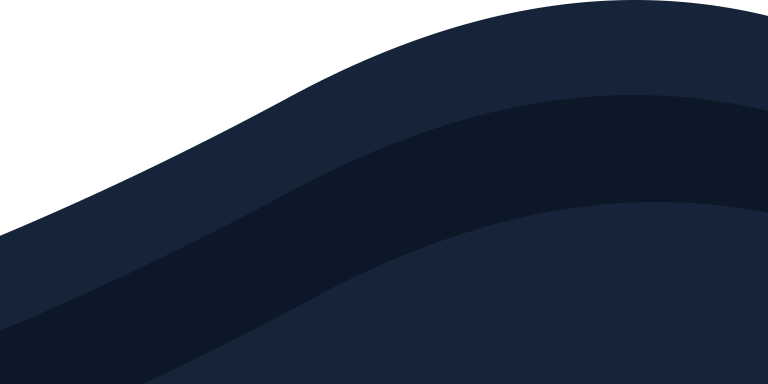
This background is drawn by a WebGL 1 fragment shader. Its source:

```glsl
precision highp float;

uniform vec2 u_resolution;

const vec3 PAPER = vec3(1.0);
const vec3 NAVY = vec3(0.082, 0.141, 0.220);
const vec3 MIDNIGHT = vec3(0.047, 0.094, 0.157);

const float CREST_X = 1.6536;  // horizontal place of the crest
const float JOIN = 0.8984;     // distance left of the crest where the bend flips

// Drop below the crest: a cubic hill joined smoothly to a flattening tail
float hillDrop(float x) {
  float u = CREST_X - x;
  float hill = min(u, JOIN);
  float tail = max(u - JOIN, 0.0);
  return hill * hill * (0.336 - 0.02654 * hill) + tail * (0.5395 - 0.0795 * tail);
}

// Coverage of the area under the hill after moving it right and down
float hillMask(vec2 p, vec2 shift, float pixel) {
  float x = p.x - shift.x;
  float slope = (hillDrop(x + 0.002) - hillDrop(x - 0.002)) / 0.004;
  float dist = (p.y - shift.y - hillDrop(x)) / sqrt(1.0 + slope * slope);
  return clamp(dist / pixel + 0.5, 0.0, 1.0);
}

void main() {
  // x spans 0..2, y runs 0..1 downward from the top edge
  vec2 uv = gl_FragCoord.xy / u_resolution;
  vec2 p = vec2(2.0 * uv.x, 1.0 - uv.y);
  float pixel = 1.0 / u_resolution.y;

  // Layered hills from back to front
  vec3 color = mix(PAPER, NAVY, hillMask(p, vec2(0.0), pixel));
  color = mix(color, MIDNIGHT, hillMask(p, vec2(0.0, 0.2474), pixel));
  color = mix(color, NAVY, hillMask(p, vec2(0.0573, 0.526), pixel));

  gl_FragColor = vec4(color, 1.0);
}
```
